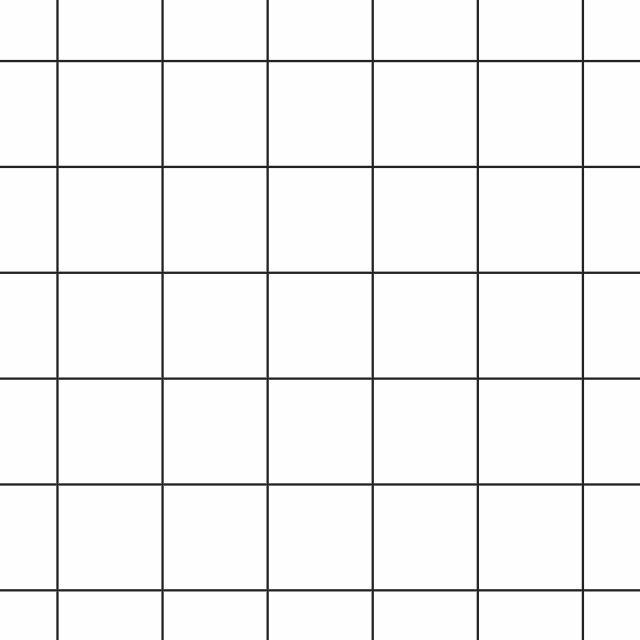
This pattern is drawn by a Shadertoy shader. Its source:

```glsl
const vec3 PAPER = vec3(0.996);
const vec3 INK = vec3(0.135, 0.135, 0.14);
const vec2 CELL = vec2(0.1642, 0.1654);
const vec2 FIRST_LINE = vec2(0.0898, 0.0776);
const float LINE_WIDTH = 0.0036;

// Distance to the nearest vertical (x) and horizontal (y) grid line
vec2 gridDistance(vec2 p, vec2 origin, vec2 cell) {
    vec2 t = (p - origin) / cell;
    return abs(fract(t + 0.5) - 0.5) * cell;
}

// Share of a pixel covered by a line on each axis
vec2 lineCoverage(vec2 dist, float width, vec2 pixel) {
    vec2 inner = max(dist - 0.5 * pixel, vec2(-0.5 * width));
    vec2 outer = min(dist + 0.5 * pixel, vec2(0.5 * width));
    return clamp((outer - inner) / pixel, 0.0, 1.0);
}

void mainImage(out vec4 fragColor, in vec2 fragCoord) {
    vec2 uv = fragCoord / iResolution.xy;
    vec2 pixel = 1.0 / iResolution.xy;

    // Union of both line directions
    vec2 dist = gridDistance(uv, FIRST_LINE, CELL);
    vec2 cover = lineCoverage(dist, LINE_WIDTH, pixel);
    float ink = max(cover.x, cover.y);

    fragColor = vec4(mix(PAPER, INK, ink), 1.0);
}
```
